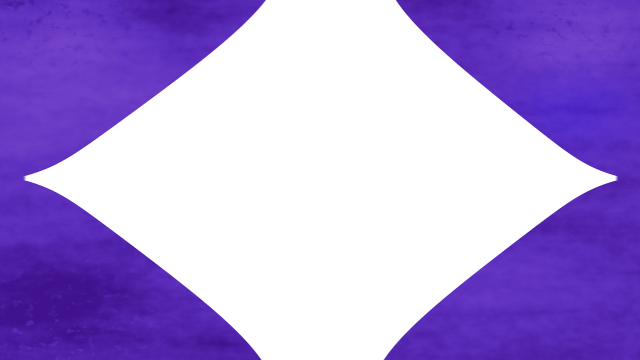
This background is drawn by a Shadertoy shader. Its source:

```glsl
const vec3 DARK = vec3(0.25, 0.07, 0.56);
const vec3 MIDDLE = vec3(0.36, 0.18, 0.74);
const vec3 LIGHT = vec3(0.45, 0.26, 0.79);
const vec3 BLUE_TINT = vec3(-0.05, -0.02, 0.05);

// Star outline, in canvas heights
const float ASPECT = 16.0 / 9.0;
const float TIP_Y = 0.505;
const float LEFT_TIP = 0.069;
const float RIGHT_TIP = 1.713;
const float TIP_RADIUS = 0.006;
const float FLARE = 0.058;
const float FLARE_HEIGHT = 0.025;
const vec2 LEFT_SLOPE = vec2(1.33, 1.37);   // below, above the tips
const vec2 RIGHT_SLOPE = vec2(1.31, 1.255);
const float BEND = 0.13;

// Soft tone patches: centre x, centre y, radius, strength
const int PATCHES = 12;
const vec4 PATCH[PATCHES] = vec4[](
    vec4(0.18, 0.80, 0.20, 0.42), vec4(0.47, 1.00, 0.10, -0.45),
    vec4(0.05, 1.00, 0.08, -0.25), vec4(0.08, 0.62, 0.08, 0.20),
    vec4(0.14, 0.15, 0.17, -0.50), vec4(0.60, 0.00, 0.12, -0.25),
    vec4(1.62, 0.88, 0.12, 0.45), vec4(1.20, 1.00, 0.10, -0.28),
    vec4(1.65, 0.39, 0.10, -0.15), vec4(1.50, 0.00, 0.10, -0.30),
    vec4(1.38, 0.18, 0.08, 0.14), vec4(0.10, 0.40, 0.07, 0.10));
const float PATCH_STRETCH = 1.7;
const float STREAK_AMOUNT = 0.35;
const float GRAIN_AMOUNT = 0.22;
const float FLECK_AMOUNT = 0.30;

vec2 gradientAt(ivec2 cell) {
    uint h = uint(cell.x) * 1597334677u ^ uint(cell.y) * 3812015801u;
    h = (h ^ (h >> 15)) * 2246822519u;
    h ^= h >> 13;
    float angle = float(h & 65535u) * 6.28318 / 65536.0;
    return vec2(cos(angle), sin(angle));
}

float gradientNoise(vec2 p) {
    ivec2 i = ivec2(floor(p));
    vec2 f = fract(p);
    vec2 u = f * f * f * (f * (f * 6.0 - 15.0) + 10.0);
    float a = dot(gradientAt(i), f);
    float b = dot(gradientAt(i + ivec2(1, 0)), f - vec2(1, 0));
    float c = dot(gradientAt(i + ivec2(0, 1)), f - vec2(0, 1));
    float d = dot(gradientAt(i + ivec2(1, 1)), f - vec2(1, 1));
    return mix(mix(a, b, u.x), mix(c, d, u.x), u.y);
}

float fbm(vec2 p) {
    float sum = 0.0, weight = 0.6;
    for (int i = 0; i < 4; i++) {
        sum += weight * gradientNoise(p);
        p = p * 2.03 + vec2(7.3, 3.1);
        weight *= 0.55;
    }
    return sum;
}

float glow(vec2 p, vec2 centre, float radius) {
    vec2 q = (p - centre) / vec2(radius * PATCH_STRETCH, radius);
    return exp(-dot(q, q));
}

// Signed distance estimate, positive inside the star
float starDistance(vec2 p) {
    bool isLeft = p.x < 0.5 * ASPECT;
    vec2 slopes = isLeft ? LEFT_SLOPE : RIGHT_SLOPE;
    float slope = p.y > TIP_Y ? slopes.y : slopes.x;
    float rise = max(abs(p.y - TIP_Y) - TIP_RADIUS, 0.0);
    float falloff = exp(-rise / FLARE_HEIGHT);
    float inset = FLARE * (1.0 - falloff) + rise * (slope - BEND * pow(2.0 * rise, 4.0));
    float gap = (isLeft ? p.x - LEFT_TIP : RIGHT_TIP - p.x) - inset;
    return gap / length(vec2(1.0, slope + FLARE / FLARE_HEIGHT * falloff));
}

vec3 paintedWall(vec2 p) {
    float tone = 0.48;
    for (int i = 0; i < PATCHES; i++)
        tone += PATCH[i].w * glow(p, PATCH[i].xy, PATCH[i].z);

    // Wide brush streaks and fine grain
    tone += STREAK_AMOUNT * fbm(p * vec2(3.0, 13.0));
    tone += GRAIN_AMOUNT * fbm(p * vec2(22.0, 34.0) + 19.0);

    // Worn flecks, dark in the upper corners and pale in the lower left
    float fleck = smoothstep(0.08, 0.35, fbm(p * vec2(30.0, 42.0) + 53.0));
    float upperWear = glow(p, vec2(0.15, 0.94), 0.13) + glow(p, vec2(1.58, 0.92), 0.12);
    float lowerWear = glow(p, vec2(0.15, 0.10), 0.15);
    tone += FLECK_AMOUNT * fleck * (lowerWear - upperWear);

    tone = clamp(tone, 0.0, 1.0);
    vec3 colour = mix(DARK, MIDDLE, min(2.0 * tone, 1.0));
    colour = mix(colour, LIGHT, max(2.0 * tone - 1.0, 0.0));
    return colour + BLUE_TINT * glow(p, vec2(1.60, 0.69), 0.10);
}

void mainImage(out vec4 fragColor, in vec2 fragCoord) {
    vec2 p = fragCoord / iResolution.y;
    p.x += 0.5 * (ASPECT - iResolution.x / iResolution.y);
    float pixel = 1.0 / iResolution.y;
    float star = smoothstep(-0.6 * pixel, 0.6 * pixel, starDistance(p));
    fragColor = vec4(mix(paintedWall(p), vec3(1.0), star), 1.0);
}
```
